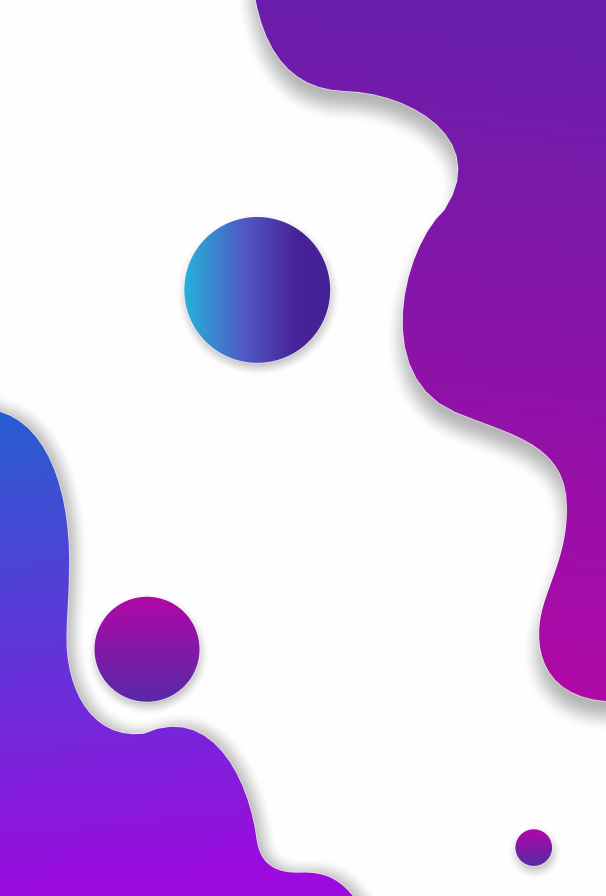
Reproduce this background procedurally as a WebGL 1 fragment shader.

```glsl
precision highp float;
// White page with two wavy gradient blobs, three gradient discs and soft shadows.
// Blob outlines are chains of cubic curves, flattened into a signed distance;
// every shape is then laid over its own offset, blurred shadow.

uniform vec2 u_resolution;

// Design space: 768 units high, origin at the top left, y down.
const float HEIGHT = 768.0;

// Extends the outline from pen to end.
// field.x: least squared distance, field.y: sign flipped per crossing left of p.
void curveTo(vec2 p, inout vec2 pen, vec2 c1, vec2 c2, vec2 end, inout vec2 field) {
  vec2 start = pen;
  for (int i = 1; i <= 14; i++) {
    float t = float(i) / 14.0, s = 1.0 - t;
    vec2 next = s * s * s * start + 3.0 * s * t * (s * c1 + t * c2) + t * t * t * end;
    vec2 edge = next - pen, rel = p - pen;
    vec2 gap = rel - edge * clamp(dot(rel, edge) / dot(edge, edge), 0.0, 1.0);
    field.x = min(field.x, dot(gap, gap));
    bool spans = (pen.y > p.y) != (next.y > p.y);
    if (spans && pen.x + edge.x * rel.y / edge.y < p.x) field.y = -field.y;
    pen = next;
  }
}

// Signed distance to the upper right blob, negative inside.
float rightBlob(vec2 p) {
  vec2 field = vec2(1e6, 1.0);
  vec2 pen = vec2(214, -60);
  curveTo(p, pen, vec2(214, 30), vec2(240, 76), vec2(295, 78), field);
  curveTo(p, pen, vec2(352, 79), vec2(421, 120), vec2(381, 180), field);
  curveTo(p, pen, vec2(345, 213), vec2(319, 323), vec2(390, 353), field);
  curveTo(p, pen, vec2(438, 373), vec2(486, 380), vec2(486, 435), field);
  curveTo(p, pen, vec2(486, 468), vec2(476, 488), vec2(467, 515), field);
  curveTo(p, pen, vec2(455, 550), vec2(462, 597), vec2(520, 601), field);
  curveTo(p, pen, vec2(540, 603), vec2(570, 603), vec2(620, 603), field);
  return sqrt(field.x) * field.y;
}

// Signed distance to the lower left blob, negative inside.
float leftBlob(vec2 p) {
  vec2 field = vec2(1e6, -1.0);
  vec2 pen = vec2(-60, -50);
  curveTo(p, pen, vec2(-60, 250), vec2(-50, 340), vec2(0, 353), field);
  curveTo(p, pen, vec2(42, 365), vec2(62, 425), vec2(59, 495), field);
  curveTo(p, pen, vec2(59, 510), vec2(57, 530), vec2(57, 545), field);
  curveTo(p, pen, vec2(56, 590), vec2(78, 634), vec2(123, 629), field);
  curveTo(p, pen, vec2(180, 603), vec2(213, 665), vec2(220, 720), field);
  curveTo(p, pen, vec2(223, 740), vec2(235, 748), vec2(255, 748), field);
  curveTo(p, pen, vec2(290, 746), vec2(300, 762), vec2(325, 800), field);
  return sqrt(field.x) * field.y;
}

float disc(vec2 p, vec2 center, float radius) {
  return length(p - center) - radius;
}

float coverage(float d) {
  return clamp(0.5 - d * u_resolution.y / HEIGHT, 0.0, 1.0);
}

// Lays down a shadow, a thin pale rim and the filled shape.
vec3 layer(vec3 below, vec3 fill, float d, float shadowD, float blur, float strength) {
  vec3 color = below * (1.0 - strength * smoothstep(blur, -blur, shadowD));
  color = mix(color, vec3(1.0), 0.5 * coverage(d - 0.7));
  return mix(color, fill, coverage(d));
}

// Magenta to violet disc, lit from above.
vec3 violetDisc(vec3 below, vec2 p, vec2 center, float radius) {
  float t = 0.5 + 0.5 * (p.y - center.y) / radius;
  vec3 fill = mix(vec3(0.69, 0.03, 0.65), vec3(0.34, 0.16, 0.65), clamp(t, 0.0, 1.0));
  float shadowD = disc(p - vec2(1, 4), center, radius);
  return layer(below, fill, disc(p, center, radius), shadowD, 8.0, 0.28);
}

void main() {
  vec2 p = gl_FragCoord.xy * HEIGHT / u_resolution.y;
  p.y = HEIGHT - p.y;
  vec3 color = vec3(0.996);

  // Upper right blob: indigo violet down to magenta
  float t = clamp((p.y - 0.12 * (p.x - 400.0)) / 600.0, 0.0, 1.0);
  vec3 fill = mix(vec3(0.405, 0.12, 0.67), vec3(0.69, 0.03, 0.65), t);
  color = layer(color, fill, rightBlob(p), rightBlob(p - vec2(-2, 14)), 13.0, 0.29);

  // Lower left blob: blue down to vivid purple
  t = clamp((p.y - 350.0 + 0.1 * p.x) / 420.0, 0.0, 1.0);
  fill = mix(vec3(0.15, 0.37, 0.82), vec3(0.61, 0.04, 0.87), t);
  color = layer(color, fill, leftBlob(p), leftBlob(p - vec2(6, -2)), 11.0, 0.28);

  // Large disc: cyan to indigo from left to right
  vec2 center = vec2(220.5, 248.5);
  t = (p.x - center.x) / 125.0 + 0.5;
  fill = mix(vec3(0.14, 0.70, 0.85), vec3(0.32, 0.34, 0.76), clamp(t / 0.42, 0.0, 1.0));
  fill = mix(fill, vec3(0.28, 0.13, 0.59), clamp((t - 0.42) / 0.36, 0.0, 1.0));
  float shadowD = disc(p - vec2(1, 4), center, 62.5);
  color = layer(color, fill, disc(p, center, 62.5), shadowD, 8.0, 0.28);

  // Small discs
  color = violetDisc(color, p, vec2(126, 556.5), 45.0);
  color = violetDisc(color, p, vec2(457.5, 726.5), 15.7);

  gl_FragColor = vec4(color, 1.0);
}
```
